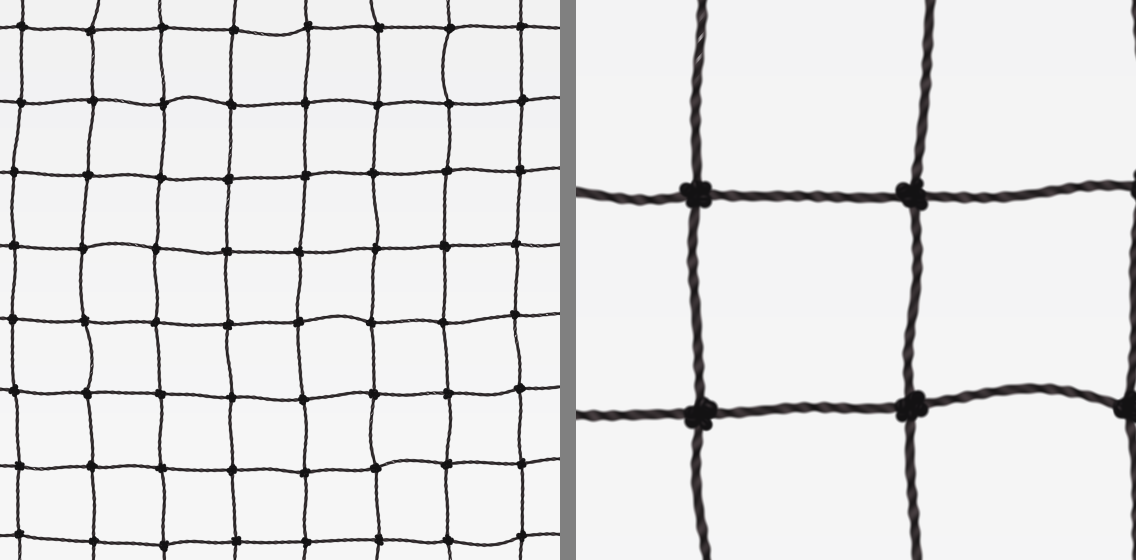
Left, the full canvas; right, a detail of the centre.
Give the GLSL for this pattern, as a Shadertoy shader.

```glsl
// Knotted dark twine netting with uneven square meshes over a pale backdrop.

const float PI = 3.14159265;
const vec2  ORIGIN      = vec2(0.031, 0.042);   // lower left knot
const vec2  PITCH       = vec2(0.1280, 0.1296); // mesh size
const float JITTER      = 0.0052;               // knot displacement
const float HALF_WIDTH  = 0.0028;               // twine
const float TWIST       = 0.0125;               // length of one ply turn
const float SOFTNESS    = 0.0013;               // edge blur
const float BOW         = 0.0035;               // usual slack of a cord
const float SLACK       = 0.0110;               // extra slack of loose cords
const float KNOT_SPREAD = 0.0066;
const float LUMP_RADIUS = 0.0050;
const int   LUMPS       = 7;
const vec3  BACK_LOW   = vec3(0.963, 0.963, 0.964);
const vec3  BACK_HIGH  = vec3(0.948, 0.948, 0.950);
const vec3  TWINE_DARK = vec3(0.110, 0.098, 0.102);
const vec3  TWINE_LIT  = vec3(0.300, 0.262, 0.272);
const vec3  KNOT_DARK  = vec3(0.075, 0.070, 0.076);
const vec3  KNOT_LIT   = vec3(0.230, 0.205, 0.215);
const vec3  GLINT      = vec3(0.740, 0.720, 0.730);

float hash(vec2 p) {
    vec3 q = fract(vec3(p.xyx) * 0.1031 + 0.137);
    q += dot(q, q.yzx + 33.33);
    return fract((q.x + q.y) * q.z);
}

float signedHash(vec2 p) { return 2.0 * hash(p) - 1.0; }

float cover(float d) {
    float blur = max(SOFTNESS, 0.75 / iResolution.y);
    return 1.0 - smoothstep(-blur, blur, d);
}

// Knot centre: regular grid, sagging rows, leaning columns, jitter
vec2 knotCentre(vec2 id) {
    vec2 p = ORIGIN + id * PITCH;
    float sag = mix(0.017, 0.004, p.y) * sin(PI * clamp(p.x, 0.0, 1.0));
    float lean = 0.008 * cos(2.0 * PI * p.y) * (1.0 - 0.5 * p.x);
    vec2 jitter = JITTER * vec2(signedHash(id + 17.0), signedHash(id + 43.0));
    return p + vec2(lean, 0.005 * p.x - sag) + jitter;
}

// Slack twisted cord from a to b
vec3 drawCord(vec3 col, vec2 p, vec2 a, vec2 b, vec2 seed) {
    float len = distance(a, b);
    vec2 dir = (b - a) / len;
    vec2 q = vec2(dot(p - a, dir), dot(p - a, vec2(-dir.y, dir.x)));
    float t = clamp(q.x / len, 0.0, 1.0);

    float loose = smoothstep(0.90, 1.0, hash(seed + 5.0));
    float bow = signedHash(seed + 11.0);
    float sway = signedHash(seed + 23.0);
    q.y -= (BOW * bow + SLACK * loose * sign(bow)) * sin(PI * t)
         + 0.0025 * sway * sin(2.0 * PI * t)
         + 0.0008 * sin(3.0 * PI * t) * signedHash(seed + 31.0);
    q.x -= t * len;

    float phase = 2.0 * PI * (t * len / TWIST + hash(seed));
    float ply = sin(phase + q.y / HALF_WIDTH * 1.7);
    float fray = sin(phase * 0.37 + 4.0 * sway) * sin(phase * 0.83);
    float d = length(q) - HALF_WIDTH * (1.0 + 0.12 * sin(phase) + 0.10 * fray);
    vec3 tone = mix(TWINE_DARK, TWINE_LIT, 0.36 + 0.30 * ply + 0.22 * fray);

    // Worn cords show short pale gaps between the plies
    float worn = step(0.86, hash(seed + 61.0));
    float place = t - mix(0.2, 0.8, hash(seed + 67.0));
    float gap = worn * exp(-90.0 * place * place) * smoothstep(0.45, 0.95, ply);
    tone = mix(tone, GLINT, gap * cover(abs(q.y) - 0.0012));
    return mix(col, tone, cover(d));
}

// Knot: a tight cluster of overlapping lumps
vec3 drawKnot(vec3 col, vec2 p, vec2 centre, vec2 id) {
    vec2 q = p - centre;
    col = mix(col, KNOT_DARK, cover(length(q) - KNOT_SPREAD));
    float spin = 2.0 * PI * hash(id + 71.0);
    for (int i = 0; i < LUMPS; i++) {
        float k = float(i);
        vec2 seed = id * 7.0 + k * 3.1;
        float angle = spin + 2.4 * k + 0.6 * signedHash(seed);
        float reach = KNOT_SPREAD * mix(0.55, 1.20, hash(seed + 9.0));
        vec2 r = q - reach * vec2(cos(angle), sin(angle));
        float radius = LUMP_RADIUS * mix(0.60, 0.95, hash(seed + 13.0));
        float sheen = smoothstep(0.6, -0.5, length(r - radius * vec2(-0.2, 0.4)) / radius - 0.3);
        float fibre = 0.5 + 0.5 * sin(dot(r, vec2(cos(angle * 2.0), sin(angle * 2.0))) * 1500.0);
        vec3 tone = mix(KNOT_DARK, KNOT_LIT, sheen * fibre * hash(seed + 29.0));
        col = mix(col, tone, cover(length(r) - radius));
    }
    return col;
}

void mainImage(out vec4 fragColor, in vec2 fragCoord) {
    vec2 p = fragCoord / iResolution.y;
    vec3 col = mix(BACK_LOW, BACK_HIGH, smoothstep(0.2, 1.0, p.y));
    vec2 cell = floor((p - ORIGIN) / PITCH);

    // Cords to the right and upward from each nearby knot
    for (int j = -1; j <= 1; j++)
    for (int i = -1; i <= 1; i++) {
        vec2 id = cell + vec2(i, j);
        vec2 a = knotCentre(id);
        col = drawCord(col, p, a, knotCentre(id + vec2(1, 0)), id + 101.0);
        col = drawCord(col, p, a, knotCentre(id + vec2(0, 1)), id + 211.0);
    }

    // Knots lie over the cords
    for (int j = -1; j <= 1; j++)
    for (int i = -1; i <= 1; i++) {
        vec2 id = cell + vec2(i, j);
        col = drawKnot(col, p, knotCentre(id), id);
    }
    fragColor = vec4(col, 1.0);
}
```
